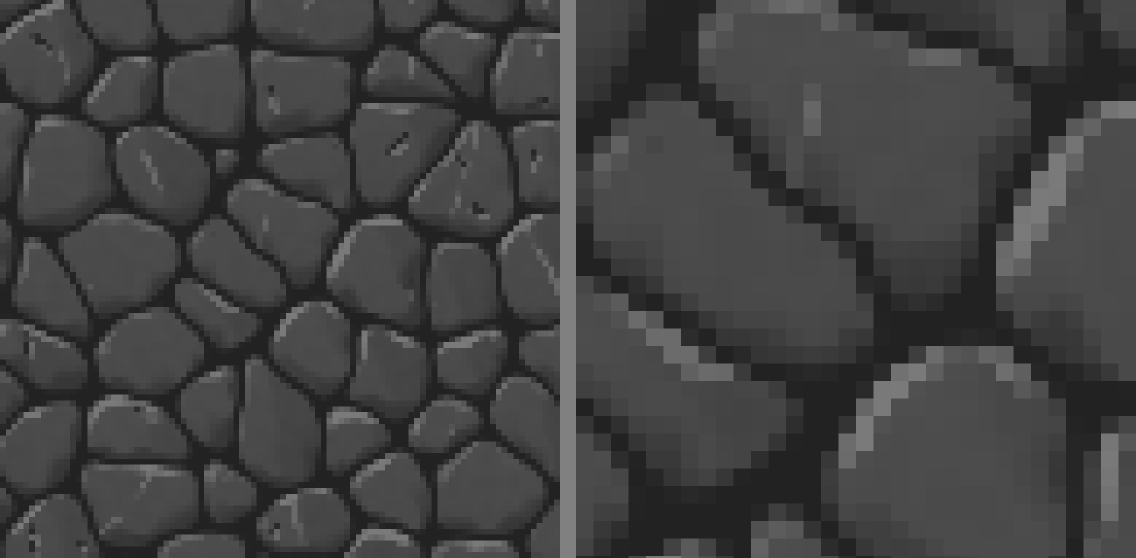
Left: the whole. Right: its middle third, enlarged.
A WebGL 2 fragment shader for this texture:

```glsl
#version 300 es
precision highp float;

uniform vec2 u_resolution;
out vec4 fragColor;

// Layout, in canvas widths unless noted
const float TEXELS = 96.0;        // blocks across the canvas
const float STONES = 6.5;         // stone sites across the canvas
const float JITTER = 0.85;        // in site cells
const float SIZE_SPREAD = 0.36;   // in squared site cells
const float CORNER_ROUND = 0.2;   // in site cells
const float WARP = 0.011;
const float GROOVE_INNER = 0.002;
const float GROOVE_OUTER = 0.0115;
const float RIM_WIDTH = 0.024;
const float SHADE_WIDTH = 0.042;
const float CHIP_CELLS = 9.0;
const float CHIP_CHANCE = 0.3;
const float RIDGE_CHANCE = 0.35;
const vec2 LIGHT = vec2(-0.4, 0.917);

// Grey tones
const float GAP = 0.135;
const float SHADE = 0.215;
const float BODY = 0.292;
const float RIM = 0.385;
const float GLINT = 0.48;

struct Stone {
    float edge;     // distance to the nearest joint
    vec2 outward;   // direction towards that joint
    vec2 centre;
    vec2 seed;
};

vec2 hash2(vec2 p) {
    vec3 q = fract(p.xyx * vec3(0.1031, 0.1030, 0.0973));
    q += dot(q, q.yzx + 33.33);
    return fract((q.xx + q.yz) * q.zy);
}

float gradientDot(vec2 cell, vec2 offset) {
    float angle = 6.2832 * hash2(cell + 71.0).x;
    return dot(vec2(cos(angle), sin(angle)), offset);
}

float gradientNoise(vec2 p) {
    vec2 i = floor(p), f = p - i;
    vec2 u = f * f * f * (f * (f * 6.0 - 15.0) + 10.0);
    vec2 e = vec2(1.0, 0.0);
    float low = mix(gradientDot(i, f), gradientDot(i + e, f - e), u.x);
    float high = mix(gradientDot(i + e.yx, f - e.yx), gradientDot(i + 1.0, f - 1.0), u.x);
    return 1.4 * mix(low, high, u.y);
}

vec2 sitePosition(vec2 cell) {
    return cell + 0.5 + JITTER * (hash2(cell + 13.0) - 0.5);
}

// Squared distance less a random weight: gives stones of unequal size
float sitePower(vec2 p, vec2 cell) {
    vec2 d = sitePosition(cell) - p;
    return dot(d, d) - SIZE_SPREAD * hash2(cell + 47.0).x;
}

Stone findStone(vec2 p) {
    vec2 g = p * STONES, base = floor(g), own = base;
    float best = 100.0;
    for (int j = -2; j <= 2; j++)
    for (int i = -2; i <= 2; i++) {
        vec2 cell = base + vec2(i, j);
        float power = sitePower(g, cell);
        if (power < best) { best = power; own = cell; }
    }
    // Smooth minimum over the joints rounds the corners
    vec2 centre = sitePosition(own), outward = vec2(0.0);
    float edge = 8.0;
    for (int j = -2; j <= 2; j++)
    for (int i = -2; i <= 2; i++) {
        vec2 cell = base + vec2(i, j);
        if (cell == own) continue;
        vec2 toSite = sitePosition(cell) - centre;
        float span = max(length(toSite), 0.05);
        float joint = (sitePower(g, cell) - best) / (2.0 * span);
        float h = clamp(0.5 + 0.5 * (edge - joint) / CORNER_ROUND, 0.0, 1.0);
        edge = mix(edge, joint, h) - CORNER_ROUND * h * (1.0 - h);
        outward = mix(outward, toSite / span, h);
    }
    return Stone(edge / STONES, outward, centre / STONES, hash2(own + 91.0));
}

float dash(vec2 p, vec2 halfSpan) {
    float t = clamp(dot(p, halfSpan) / dot(halfSpan, halfSpan), -1.0, 1.0);
    return 1.0 - smoothstep(0.004, 0.008, length(p - halfSpan * t));
}

float wallTone(vec2 p) {
    vec2 warp = vec2(gradientNoise(p * 13.0), gradientNoise(p * 13.0 + 40.0));
    vec2 q = p + WARP * warp;
    Stone stone = findStone(q);
    float patches = gradientNoise(p * 17.0 + 9.0);
    float facing = dot(stone.outward, LIGHT);
    vec2 local = q - stone.centre;

    // Flat face, with a slightly darker facet on one side of a crease
    float tone = BODY + 0.009 * gradientNoise(p * 34.0) + 0.1 * clamp(local.y, -0.12, 0.12);
    float angle = mix(-0.7, 0.6, stone.seed.x);
    float crease = dot(local, vec2(cos(angle), sin(angle))) - 0.03 * (stone.seed.y - 0.5);
    tone -= 0.022 * smoothstep(0.0, 0.02, crease) * step(0.4, stone.seed.x);
    float ridge = (1.0 - smoothstep(0.003, 0.007, abs(crease))) * step(stone.seed.y, RIDGE_CHANCE);
    tone = mix(tone, RIM + 0.03, ridge * smoothstep(-0.25, 0.15, patches + 2.0 * local.y));

    // Shaded underside and lit upper rim
    float reach = SHADE_WIDTH * (0.75 + 0.8 * patches);
    float under = smoothstep(0.0, 0.6, -facing) * (1.0 - smoothstep(0.4 * reach, reach, stone.edge));
    tone = mix(tone, SHADE, under);
    float rimReach = RIM_WIDTH * (0.85 + 0.5 * patches);
    float rim = smoothstep(0.3, 0.7, facing) * (1.0 - smoothstep(0.75 * rimReach, rimReach, stone.edge));
    float rimTone = mix(RIM, GLINT, smoothstep(-0.1, 0.35, patches + 0.6 * (stone.seed.x - 0.5)));
    tone = mix(tone, rimTone, rim * smoothstep(-0.5, -0.1, patches));

    // Scattered chips: a dark nick with a lit lower lip
    vec2 chipCell = floor(p * CHIP_CELLS);
    vec2 chance = hash2(chipCell + 23.0);
    vec2 chip = p - (chipCell + 0.5 + 0.4 * (hash2(chipCell + 5.0) - 0.5)) / CHIP_CELLS;
    float tilt = 3.1416 * chance.y;
    vec2 halfSpan = 0.018 * vec2(cos(tilt), sin(tilt));
    float inside = step(chance.x, CHIP_CHANCE) * smoothstep(0.015, 0.03, stone.edge);
    tone = mix(tone, RIM + 0.03, inside * dash(chip - vec2(0.007, -0.011), 0.7 * halfSpan));
    tone = mix(tone, GAP + 0.02, inside * dash(chip, halfSpan) * smoothstep(-0.4, 0.0, gradientNoise(p * 45.0)));

    return mix(GAP, tone, smoothstep(GROOVE_INNER, GROOVE_OUTER, stone.edge));
}

void main() {
    // Four samples per pixel smooth the block edges
    float tone = 0.0;
    for (int j = 0; j < 2; j++)
    for (int i = 0; i < 2; i++) {
        vec2 p = (gl_FragCoord.xy + 0.5 * vec2(i, j) - 0.25) / u_resolution.x;
        tone += 0.25 * wallTone((floor(p * TEXELS) + 0.5) / TEXELS);
    }
    fragColor = vec4(vec3(tone), 1.0);
}
```
